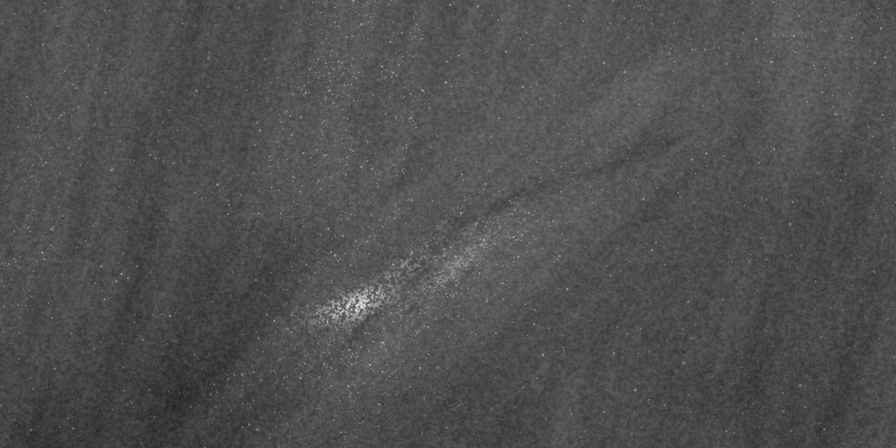
Write a WebGL 1 fragment shader that draws this texture.

```glsl
precision highp float;
// Dusty slate board: soft tonal clouds and wiped streaks under fine grain,
// with chalk specks scattered by a density field of oriented smears.
// Positions are in canvas heights: x runs 0..2, y runs 0..1 upwards.
uniform vec2 u_resolution;

const float SLATE = 0.303;
const float STEEP = 1.28;     // wiping direction of most of the board
const float DIAGONAL = 0.72;  // wiping direction around the main smear

float hash(vec2 p) {
  vec3 q = fract(p.xyx * vec3(0.1031, 0.1030, 0.0973));
  q += dot(q, q.yzx + 33.33);
  return fract((q.x + q.y) * q.z);
}

float noise(vec2 p) {
  vec2 cell = floor(p);
  vec2 f = fract(p);
  f = f * f * (3.0 - 2.0 * f);
  float low = mix(hash(cell), hash(cell + vec2(1.0, 0.0)), f.x);
  float high = mix(hash(cell + vec2(0.0, 1.0)), hash(cell + 1.0), f.x);
  return mix(low, high, f.y);
}

float fbm(vec2 p) {
  float sum = 0.0;
  float weight = 0.5;
  for (int i = 0; i < 4; i++) {
    sum += weight * noise(p);
    p = mat2(1.6, 1.2, -1.2, 1.6) * p + 17.3;
    weight *= 0.5;
  }
  return sum / 0.9375;
}

// Coordinates along and across a direction
vec2 align(vec2 p, float angle) {
  vec2 dir = vec2(cos(angle), sin(angle));
  return vec2(dot(p, dir), dot(p, vec2(-dir.y, dir.x)));
}

// Soft elliptical patch
float smear(vec2 p, vec2 center, float angle, vec2 size) {
  vec2 q = align(p - center, angle) / size;
  return exp(-dot(q, q));
}

// Long fibres along a direction
float streaks(vec2 p, float angle, float fineness) {
  return fbm(align(p, angle) * vec2(0.16, 1.0) * fineness + 40.0);
}

float segment(vec2 p, vec2 a, vec2 b) {
  vec2 ab = b - a;
  return length(p - a - ab * clamp(dot(p - a, ab) / dot(ab, ab), 0.0, 1.0));
}

// One jittered speck per cell of a turned grid, present with the given chance
float specks(vec2 p, float scale, float angle, float chance) {
  vec2 q = align(p, angle) * scale + 300.0;
  vec2 cell = floor(q);
  vec2 jitter = vec2(hash(cell + 3.7), hash(cell + 71.1));
  float radius = mix(0.12, 0.27, hash(cell + 29.5));
  float edge = 0.7 * scale / u_resolution.y;
  float d = length(fract(q) - mix(vec2(0.25), vec2(0.75), jitter));
  float disc = 1.0 - smoothstep(radius - edge, radius + edge, d);
  return disc * step(hash(cell), chance) * mix(0.2, 1.0, hash(cell + 53.9));
}

// Large light and dark areas
float tone(vec2 p) {
  float t = 0.045 * smear(p, vec2(1.18, 0.82), STEEP, vec2(0.5, 0.32));
  t += 0.03 * smear(p, vec2(0.82, 0.75), STEEP, vec2(0.4, 0.13));
  t += 0.04 * smear(p, vec2(1.75, 0.88), 0.4, vec2(0.4, 0.16));
  t += 0.03 * smear(p, vec2(0.95, 0.3), DIAGONAL, vec2(0.4, 0.16));
  t += 0.025 * smear(p, vec2(0.18, 0.75), STEEP, vec2(0.35, 0.12));
  t -= 0.065 * smear(p, vec2(0.2, 0.02), 0.3, vec2(0.5, 0.26));
  t -= 0.05 * smear(p, vec2(1.65, 0.1), 0.5, vec2(0.45, 0.22));
  t -= 0.035 * smear(p, vec2(0.42, 0.8), STEEP, vec2(0.5, 0.07));
  t -= 0.03 * smear(p, vec2(0.56, 0.3), DIAGONAL, vec2(0.3, 0.08));
  return t;
}

// Amount of loose chalk
float dustDensity(vec2 p) {
  float d = 0.7 * smear(p, vec2(0.82, 0.84), STEEP, vec2(0.34, 0.13));
  d += 0.8 * smear(p, vec2(0.98, 0.39), DIAGONAL, vec2(0.27, 0.07));
  d += 0.4 * smear(p, vec2(0.78, 0.22), DIAGONAL, vec2(0.4, 0.18));
  d += 0.4 * smear(p, vec2(0.02, 0.42), STEEP, vec2(0.4, 0.09));
  d += 0.25 * smear(p, vec2(1.85, 0.92), 0.25, vec2(0.25, 0.05));
  return d;
}

void main() {
  vec2 p = gl_FragCoord.xy / u_resolution.y;
  float diagonalShare = smoothstep(0.2, 0.7, smear(p, vec2(1.0, 0.38), 0.6, vec2(0.8, 0.34)));
  float fibre = mix(streaks(p, STEEP, 16.0), streaks(p, DIAGONAL, 16.0), diagonalShare);
  float fineFibre = mix(streaks(p, STEEP, 48.0), streaks(p, DIAGONAL, 48.0), diagonalShare);

  // Slate with wiped streaks
  float shade = SLATE + tone(p) + 0.06 * (fbm(p * 4.0) - 0.5);
  shade += 0.08 * (fibre - 0.5) + 0.05 * (fineFibre - 0.5);

  // Faint dark crease
  vec2 bent = p + 0.025 * (vec2(noise(p * 9.0), noise(p * 9.0 + 31.0)) - 0.5);
  float crease = segment(bent, vec2(1.0, 0.50), vec2(1.5, 0.69));
  shade -= 0.035 * exp(-crease * crease / 0.0003);

  // Fine surface grain
  float grain = noise(align(p, 0.4) * 230.0 + 500.0) - 0.5;
  shade += 0.085 * grain + 0.045 * (noise(align(p, 0.9) * 110.0 + 300.0) - 0.5);

  // Chalk dust gathered in clumps along the fibres
  float clumps = smoothstep(0.3, 0.7, 0.4 * fibre + 0.3 * fineFibre + 0.3 * noise(p * 42.0));
  float dust = dustDensity(p) * clumps;
  shade += 0.03 * dust;
  shade += 0.24 * specks(p, 140.0, 0.37, 0.03 + 0.6 * dust);
  shade += 0.26 * specks(p, 92.0, 1.0, 0.02 + 0.3 * dust);

  // Dense rubbed mark and its trailing strokes
  float rub = smear(p, vec2(0.78, 0.315), 0.3, vec2(0.075, 0.028));
  rub += 0.45 * smear(p, vec2(0.89, 0.39), DIAGONAL, vec2(0.12, 0.022));
  rub += 0.2 * smear(p, vec2(1.02, 0.41), DIAGONAL, vec2(0.12, 0.025));
  float grit = smoothstep(-0.25, 0.4, grain + 0.7 * (fineFibre - 0.5));
  shade += rub * (0.08 + 0.36 * grit);

  gl_FragColor = vec4(vec3(clamp(shade, 0.0, 1.0)), 1.0);
}
```
